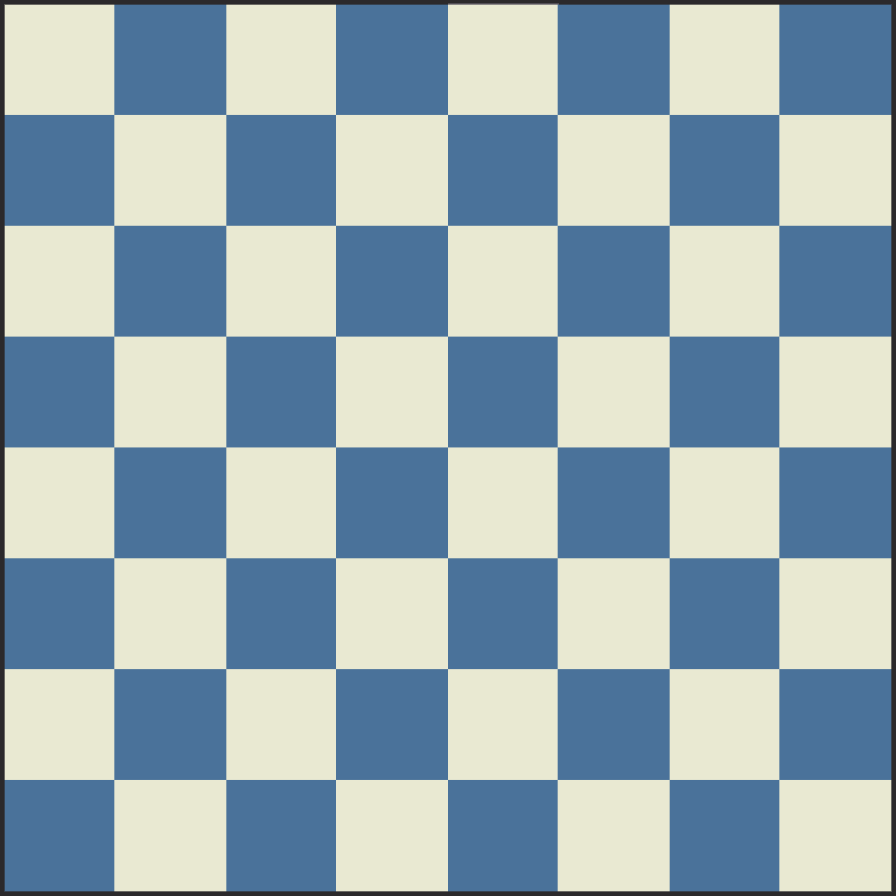
Write a WebGL 1 fragment shader that draws this pattern.

```glsl
precision highp float;
// An eight by eight checkerboard of blue and cream inside a thin dark frame.
// Each axis gives a signed stripe wave; the product of the two waves picks the
// square colour. Squares are slightly uneven across, and one spills on the frame.

uniform vec2 u_resolution;

#define CELLS 8.0
#define FRAME_WIDTH 0.0052
#define COLUMN_DRIFT 0.0105  // left shift of odd column edges, in cells
#define ROW_DRIFT 0.005      // upward shift of row edges, in cells
#define SPILL_COLUMN 4.0     // column whose top square creeps over the frame
#define SPILL_HEIGHT 0.0013
#define BLUE vec3(0.292, 0.449, 0.602)
#define CREAM vec3(0.914, 0.914, 0.824)
#define FRAME_COLOR vec3(0.170, 0.160, 0.168)
#define SPILL_COLOR vec3(0.46, 0.44, 0.49)

// Signed distance in cells to the nearest stripe edge, positive in even cells.
vec2 stripeWave(vec2 cell) {
  return 0.5 - abs(mod(cell + 0.5, 2.0) - 1.0);
}

// Signed distance to a box, negative inside.
float boxDistance(vec2 p, vec2 halfSize) {
  vec2 d = abs(p) - halfSize;
  return length(max(d, 0.0)) + min(max(d.x, d.y), 0.0);
}

// Pixel coverage of a shape from its signed distance.
float coverage(float dist, float pixel) {
  return clamp(0.5 - dist / pixel, 0.0, 1.0);
}

void main() {
  float side = min(u_resolution.x, u_resolution.y);
  vec2 uv = (gl_FragCoord.xy - 0.5 * u_resolution) / side + 0.5;
  float pixel = 1.0 / side;
  float cellSize = (1.0 - 2.0 * FRAME_WIDTH) / CELLS;

  // Board coordinates, with the drift of the inner edges
  vec2 cell = (uv - FRAME_WIDTH) / cellSize;
  cell.x += COLUMN_DRIFT * mod(floor(cell.x + 0.5), 2.0);
  cell.y -= ROW_DRIFT;
  cell = clamp(cell, 0.5, CELLS - 0.5);

  // Smooth-edged squares
  vec2 wave = clamp(stripeWave(cell) * 2.0 * cellSize / pixel, -1.0, 1.0);
  float blueAmount = 0.5 + 0.5 * wave.x * wave.y;
  vec3 board = mix(CREAM, BLUE, blueAmount);

  // Frame, with a faint sliver along the top of one square
  vec2 spillCenter = vec2(FRAME_WIDTH + (SPILL_COLUMN + 0.5) * cellSize,
                          1.0 - FRAME_WIDTH + 0.5 * SPILL_HEIGHT);
  float spill = boxDistance(uv - spillCenter, 0.5 * vec2(cellSize, SPILL_HEIGHT));
  vec3 frame = mix(FRAME_COLOR, SPILL_COLOR, coverage(spill, pixel));

  float inside = boxDistance(uv - 0.5, vec2(0.5 - FRAME_WIDTH));
  gl_FragColor = vec4(mix(frame, board, coverage(inside, pixel)), 1.0);
}
```
